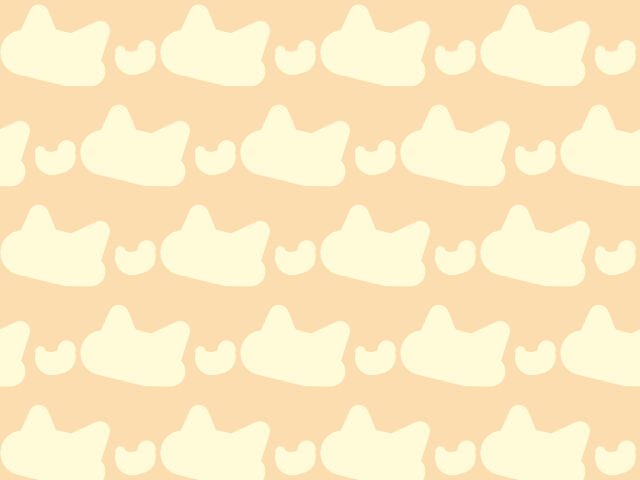
Write a WebGL 2 fragment shader that draws this pattern.

```glsl
#version 300 es
precision highp float;
// Staggered rows of cream two-eared blobs, each followed by a small notched bean.

#define REPEATS 4.0        // blobs across the canvas
#define CELL_WIDTH 192.0   // design units per repeat
#define ROW_HEIGHT 120.1   // design units per row
#define ROW_SHIFT 96.0     // sideways offset of every other row
#define CELL_MARGIN 2.5    // keeps the left edge clear of the cell seam
#define PEACH vec3(0.988, 0.867, 0.690)
#define CREAM vec3(1.000, 0.980, 0.847)

uniform vec2 u_resolution;
out vec4 fragColor;

float circle(vec2 p, vec2 center, float radius) {
    return length(p - center) - radius;
}

// Hull of two circles, each given as (center, radius).
float taperedCapsule(vec2 p, vec3 a, vec3 b) {
    vec2 axis = b.xy - a.xy;
    float len = length(axis);
    axis /= len;
    p -= a.xy;
    vec2 q = vec2(abs(p.x * axis.y - p.y * axis.x), dot(p, axis));
    float s = (a.z - b.z) / len;
    float c = sqrt(1.0 - s * s);
    float k = dot(q, vec2(-s, c));
    if (k < 0.0) return length(q) - a.z;
    if (k > c * len) return length(q - vec2(0.0, len)) - b.z;
    return dot(q, vec2(c, s)) - a.z;
}

float earedBlob(vec2 p) {
    // Body: round left side, sagging belly, smaller right lobe
    vec3 left = vec3(27.5, 63.0, 27.0);
    vec3 belly = vec3(82.0, 73.3, 30.0);
    vec3 lobe = vec3(108.5, 85.5, 18.0);
    float d = min(taperedCapsule(p, left, belly), taperedCapsule(p, belly, lobe));

    // Brow between the ears
    d = min(d, taperedCapsule(p, vec3(50.0, 50.0, 18.0), vec3(80.0, 56.0, 17.0)));

    // Upright left ear and leaning right ear
    d = min(d, taperedCapsule(p, vec3(46.7, 17.5, 12.0), vec3(46.0, 55.0, 27.0)));
    return min(d, taperedCapsule(p, vec3(120.0, 37.0, 12.0), vec3(90.5, 70.5, 30.0)));
}

float notchedBean(vec2 p) {
    float bowl = taperedCapsule(p, vec3(159.0, 69.0, 21.0), vec3(167.0, 68.0, 19.8));
    float notch = circle(p, vec2(157.0, 46.0), 16.0);
    float d = max(bowl, -notch);

    // Rounded tips on both sides of the notch
    d = min(d, circle(p, vec2(144.5, 61.5), 6.2));
    return min(d, circle(p, vec2(176.0, 59.0), 10.8));
}

void main() {
    // Design units, with y running down from the top edge
    float unit = REPEATS * CELL_WIDTH / u_resolution.x;
    vec2 p = vec2(gl_FragCoord.x, u_resolution.y - gl_FragCoord.y) * unit;

    // Staggered cells
    float row = floor(p.y / ROW_HEIGHT);
    p.y -= row * ROW_HEIGHT;
    p.x -= ROW_SHIFT * mod(row, 2.0);
    p.x = mod(p.x + CELL_MARGIN, CELL_WIDTH) - CELL_MARGIN;

    float d = min(earedBlob(p), notchedBean(p));
    float cover = smoothstep(-0.5 * unit, 0.5 * unit, -d);
    fragColor = vec4(mix(PEACH, CREAM, cover), 1.0);
}
```
